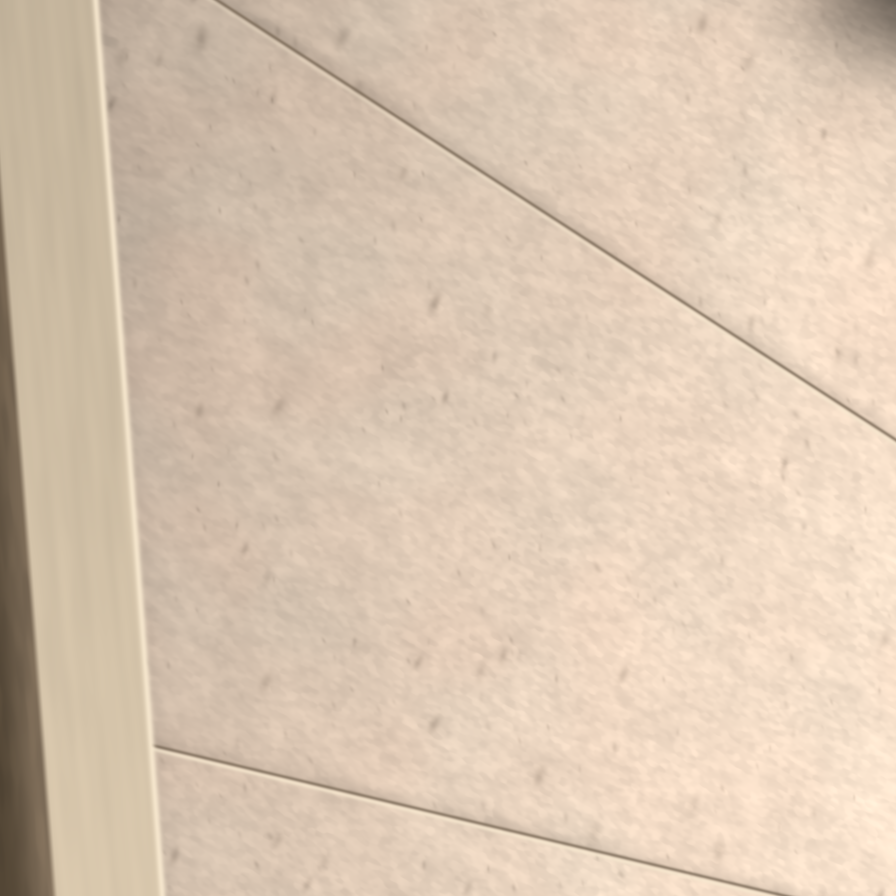
This texture is drawn by a Shadertoy shader. Its source:

```glsl
// Warm limestone slabs with two slanted joints beside a pale upright trim.

const vec3 STONE_TINT = vec3(1.0, 0.907, 0.818);
const vec3 TRIM_TINT = vec3(1.0, 0.92, 0.797);
const vec3 SHADOW_BROWN = vec3(0.32, 0.27, 0.205);
const vec3 EDGE_BROWN = vec3(0.51, 0.44, 0.36);
const vec3 HIGHLIGHT = vec3(0.98, 0.92, 0.82);

float hash(vec2 p) {
    vec3 q = fract(vec3(p.xyx) * 0.1031);
    q += dot(q, q.yzx + 33.33);
    return fract((q.x + q.y) * q.z);
}

vec2 rotate(vec2 p, float angle) {
    float c = cos(angle), s = sin(angle);
    return vec2(c * p.x - s * p.y, s * p.x + c * p.y);
}

vec2 cellCentre(vec2 cell) {
    return cell + 0.1 + 0.8 * vec2(hash(cell), hash(cell + 57.0));
}

// Smooth cellular noise: blends random tones of nearby cells, -0.5 to 0.5
float cellNoise(vec2 p) {
    float total = 0.0, weights = 0.0;
    for (int y = -1; y <= 1; y++)
    for (int x = -1; x <= 1; x++) {
        vec2 cell = floor(p) + vec2(x, y);
        vec2 d = p - cellCentre(cell);
        float w = exp(-4.5 * dot(d, d));
        total += w * hash(cell + 113.0);
        weights += w;
    }
    return total / weights - 0.5;
}

// Sparse elongated pores, one candidate in each cell
float pores(vec2 p, float density) {
    float amount = 0.0;
    for (int y = -1; y <= 1; y++)
    for (int x = -1; x <= 1; x++) {
        vec2 cell = floor(p) + vec2(x, y);
        float seed = hash(cell + 211.0);
        vec2 d = rotate(p - cellCentre(cell), (seed - 0.5) * 40.0 * density);
        d *= vec2(4.5, 9.0) * mix(0.8, 1.5, hash(cell + 19.0));
        float strength = 0.35 + 0.65 * hash(cell + 301.0);
        amount += step(seed, density) * strength * exp(-dot(d, d));
    }
    return amount;
}

// Broad cloudy variation from layered sines
float clouds(vec2 p) {
    p += 0.06 * sin(p.yx * vec2(13.0, 11.0) + vec2(0.7, 2.1));
    return 0.5 * sin(11.0 * p.x + 7.0 * p.y)
         + 0.3 * sin(23.0 * p.y - 9.0 * p.x + 1.3)
         + 0.2 * sin(37.0 * p.x + 21.0 * p.y + 4.0);
}

// Signed distance to a sloped line, positive above it
float lineDistance(vec2 p, vec2 anchor, float slope) {
    return (p.y - anchor.y - slope * (p.x - anchor.x)) * inversesqrt(1.0 + slope * slope);
}

float band(float d, float width) {
    return exp(-d * d / (width * width));
}

vec3 stone(vec2 p) {
    float along = p.x - 0.3 * p.y;
    float light = 0.79 + 0.27 * along - 0.07 * along * along;
    vec2 grain = rotate(p, 0.55);
    float detail = smoothstep(-0.1, 0.7, along);
    float tone = 0.011 * clouds(p)
               + 0.035 * cellNoise(grain * vec2(22.0, 36.0))
               + 0.045 * cellNoise(grain * vec2(60.0, 110.0))
               + mix(0.03, 0.06, detail) * cellNoise(grain * vec2(125.0, 210.0));
    vec3 color = (light + tone) * STONE_TINT;
    color += vec3(0.012, -0.008, -0.012) * cellNoise(p * 11.0 + 5.0);
    float marks = 0.17 * pores(grain * 20.0, 0.10) + 0.10 * pores(grain * 43.0 + 9.0, 0.14);
    return color * (1.0 - marks * vec3(0.95, 1.0, 1.05));
}

// Dark recess with a lit lower lip
vec3 addJoint(vec3 color, float d, float lip) {
    color *= 1.0 - 0.07 * band(d - 0.005, 0.009);
    color = mix(color, HIGHLIGHT, lip * band(d + 0.0032, 0.0028));
    return mix(color, EDGE_BROWN * 0.92, 0.72 * band(d - 0.0007, 0.0021));
}

vec3 trim(vec2 p, float fromEdge) {
    float streaks = sin(fromEdge * 170.0 + 3.0 * sin(p.y * 5.0))
                  + 0.6 * sin(fromEdge * 390.0 + p.y * 9.0);
    float light = mix(0.85, 0.765, p.y) + 0.006 * streaks;
    light += 0.02 * cellNoise(vec2(fromEdge * 75.0, p.y * 13.0));
    return light * TRIM_TINT;
}

void mainImage(out vec4 fragColor, in vec2 fragCoord) {
    vec2 p = fragCoord / iResolution.xy;
    float soft = 1.0 / iResolution.y;
    float fromTrim = p.x - (0.107 + 0.0745 * (1.0 - p.y));
    float fromShadow = p.x - (0.061 - 0.0765 * p.y);

    // Slabs, joints and the dim upper corner
    vec3 color = stone(p);
    color = addJoint(color, lineDistance(p, vec2(0.241, 1.0), -0.648), mix(0.25, 0.7, p.x));
    color = addJoint(color, lineDistance(p, vec2(0.172, 0.167), -0.238), 0.75);
    float corner = length((p - vec2(1.03, 1.03)) * vec2(0.85, 1.0));
    color *= 1.0 - 0.62 * exp(-corner * corner / 0.011);

    // Trim and its bright bevel
    color *= 1.0 - 0.07 * exp(-max(fromTrim, 0.0) / 0.012);
    color = mix(trim(p, fromTrim), color, smoothstep(-soft, soft, fromTrim));
    color = mix(color, HIGHLIGHT, 0.85 * band(fromTrim, 0.0042));

    // Shadowed recess at the far left
    float recessTone = smoothstep(-0.055, 0.0, fromShadow) * (1.0 - 0.5 * p.y);
    vec3 recess = mix(SHADOW_BROWN, EDGE_BROWN, recessTone);
    recess *= 1.0 + 0.12 * cellNoise(vec2(fromShadow * 130.0, p.y * 22.0));
    float edge = 0.003 + soft;
    color = mix(recess, color, smoothstep(-edge, edge, fromShadow));

    fragColor = vec4(clamp(color, 0.0, 1.0), 1.0);
}
```
